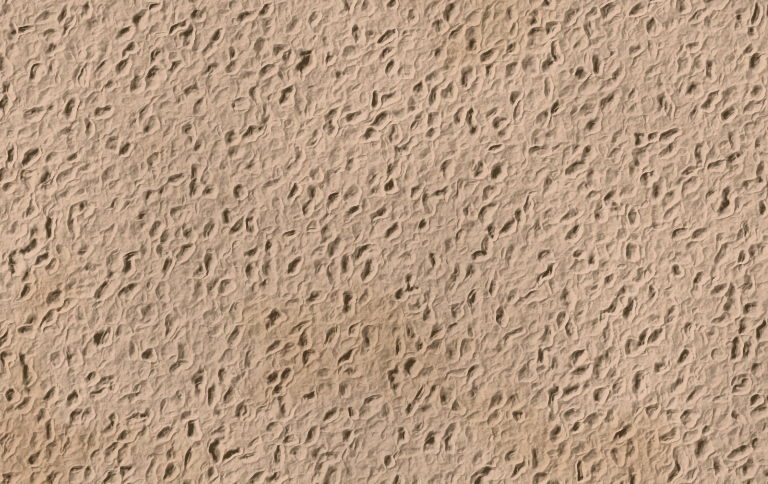
Write a WebGL 2 fragment shader that draws this texture.

```glsl
#version 300 es
precision highp float;

// Trampled dry sand seen from above under low light from the upper left.
// A height field of scattered slanted hollows and crumbly noise is shaded by
// its slope along the light, short cast shadows and broad damp stains.

uniform vec2 u_resolution;
out vec4 outColor;

const vec3 DARK_SAND = vec3(0.34, 0.27, 0.19);
const vec3 PALE_SAND = vec3(0.85, 0.73, 0.63);
const vec2 TO_LIGHT = vec2(-0.85, 0.53);
const float CELLS_PER_HEIGHT = 24.0;

vec3 hash32(vec2 p) {
  vec3 q = fract(p.xyx * vec3(0.1031, 0.1030, 0.0973));
  q += dot(q, q.yxz + 33.33);
  return fract((q.xxy + q.yzz) * q.zyx);
}

float valueNoise(vec2 p) {
  vec2 cell = floor(p);
  vec2 f = fract(p);
  f = f * f * f * (f * (f * 6.0 - 15.0) + 10.0);
  float low = mix(hash32(cell).x, hash32(cell + vec2(1, 0)).x, f.x);
  float high = mix(hash32(cell + vec2(0, 1)).x, hash32(cell + vec2(1, 1)).x, f.x);
  return mix(low, high, f.y);
}

// Fractal noise centred on zero, turned a little at each octave
float fbm(vec2 p, int octaves) {
  float sum = 0.0;
  float amplitude = 0.5;
  for (int i = 0; i < octaves; i++) {
    sum += amplitude * (valueNoise(p) - 0.5);
    p = mat2(1.6, 1.2, -1.2, 1.6) * p + 17.3;
    amplitude *= 0.5;
  }
  return sum;
}

// Flat-bottomed oval hollow with a faint raised rim
float hollow(vec2 offset, float angle, vec2 radii, float depth) {
  vec2 axis = vec2(cos(angle), sin(angle));
  vec2 local = vec2(dot(offset, axis), dot(offset, vec2(-axis.y, axis.x)));
  float d = length(local / radii);
  float rim = smoothstep(0.75, 1.05, d) * (1.0 - smoothstep(1.05, 1.5, d));
  return depth * (0.2 * rim - 1.0 + smoothstep(0.35, 1.1, d));
}

// One jittered hollow per cell, mostly leaning to the right
float hollows(vec2 p, float seed) {
  vec2 cell = floor(p);
  float height = 0.0;
  for (int y = -1; y <= 1; y++) {
    for (int x = -1; x <= 1; x++) {
      vec2 id = cell + vec2(x, y);
      vec3 place = hash32(id + seed);
      vec3 form = hash32(id + seed + 71.7);
      vec2 centre = id + 0.5 + 0.8 * (place.xy - 0.5);
      float angle = 1.05 + 1.5 * (place.z - 0.5);
      vec2 radii = vec2(mix(0.36, 0.62, form.x), mix(0.24, 0.36, form.y));
      height += hollow(p - centre, angle, radii, mix(0.08, 0.4, form.z));
    }
  }
  return height;
}

float sandHeight(vec2 p) {
  vec2 warp = vec2(fbm(p * 1.7, 2), fbm(p * 1.7 + 43.0, 2));
  vec2 bent = p + 0.55 * warp;
  float height = hollows(bent, 11.0);
  height += 0.28 * hollows(bent * 1.75 + 5.3, 137.0);
  return height + 0.4 * fbm(p * 1.6, 4);
}

// Soft limit with a stronger squeeze on the lit side
float limitSlope(float s) {
  return s / (1.0 + (s > 0.0 ? 1.4 : 0.3) * abs(s));
}

float sandTone(vec2 p, vec2 canvas) {
  float height = sandHeight(p);
  float slope = (height - sandHeight(p + 0.07 * TO_LIGHT)) / 0.07;
  float blocked = sandHeight(p + 0.3 * TO_LIGHT) - height;
  float tone = 0.83 + 0.42 * limitSlope(slope);
  tone -= 0.5 * smoothstep(0.1, 0.5, blocked);
  tone += 0.16 * clamp(height, -0.6, 0.1);

  // Broad damp stains and sparse dark debris in the hollows
  tone += 0.28 * fbm(canvas * 2.3 + 3.0, 3);
  float debris = smoothstep(0.17, 0.3, fbm(p * 0.8 + 91.0, 4));
  tone -= 0.35 * debris * smoothstep(0.1, 0.35, -height);

  // Fine grain
  return tone + 0.1 * (valueNoise(p * 11.0) - 0.5);
}

void main() {
  vec2 canvas = gl_FragCoord.xy / u_resolution.y;
  float tone = sandTone(canvas * CELLS_PER_HEIGHT, canvas);
  vec3 color = mix(DARK_SAND, PALE_SAND, clamp(tone, -0.1, 1.08));

  // Slight brown cast where the ground is stained
  float stain = smoothstep(0.02, 0.25, fbm(canvas * 3.1 + 29.0, 3));
  color *= mix(vec3(1.0), vec3(0.96, 0.93, 0.88), stain);
  outColor = vec4(color, 1.0);
}
```
